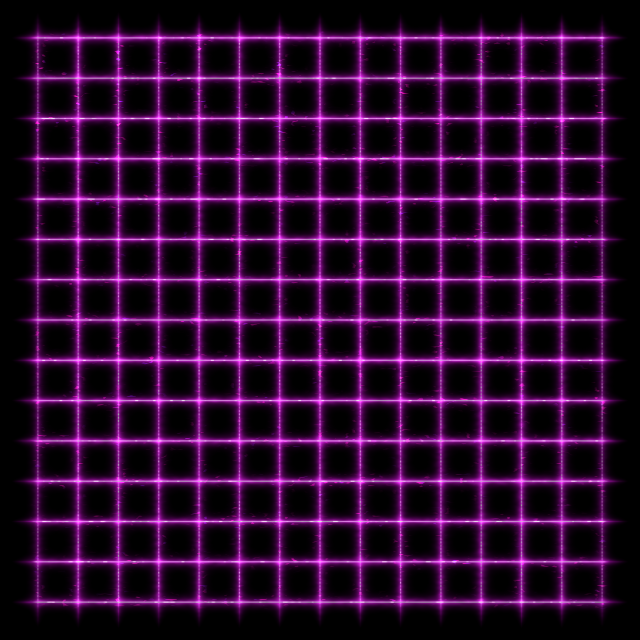
This pattern is drawn by a WebGL 2 fragment shader. Its source:

```glsl
#version 300 es
precision highp float;
// A glowing purple lattice of 15 by 15 lines on black, with tapering ends.
// Each line is an exponential halo around a thin pale core; gradient noise
// breaks the cores into beads and scatters small streaks along the lines.

#define LINES 15.0
#define MARGIN 0.0592
#define CORE_WIDTH 0.0011
#define HALO_ACROSS 0.0044
#define HALO_UPRIGHT 0.0053
#define TAPER 0.046
#define BEADS 190.0
#define STREAK_SPREAD 0.0095
#define STREAK_GAIN 0.65

uniform vec2 u_resolution;
out vec4 fragColor;

const vec3 PALE_PINK = vec3(0.90, 0.62, 0.93);
const vec3 PALE_GREEN = vec3(0.56, 0.76, 0.58);
const vec3 HOT_MAGENTA = vec3(1.0, 0.10, 0.68);
const vec3 VIOLET = vec3(0.50, 0.12, 1.0);

float hash(vec2 p) {
    vec3 q = fract(p.xyx * vec3(0.1031, 0.1030, 0.0973));
    q += dot(q, q.yzx + 33.33);
    return fract((q.x + q.y) * q.z);
}

float cornerSlope(vec2 cell, vec2 offset) {
    float angle = 6.2832 * hash(cell);
    return dot(vec2(cos(angle), sin(angle)), offset);
}

// Gradient noise, roughly -0.7 to 0.7
float gradientNoise(vec2 p) {
    vec2 i = floor(p), f = p - i;
    vec2 s = f * f * f * (f * (f * 6.0 - 15.0) + 10.0);
    vec2 e = vec2(1.0, 0.0);
    float low = mix(cornerSlope(i, f), cornerSlope(i + e, f - e), s.x);
    float high = mix(cornerSlope(i + e.yx, f - e.yx), cornerSlope(i + 1.0, f - 1.0), s.x);
    return mix(low, high, s.y);
}

// Nearest line: x = distance to it, y = its index
vec2 nearestLine(float across) {
    float pitch = (1.0 - 2.0 * MARGIN) / (LINES - 1.0);
    float index = clamp(round((across - MARGIN) / pitch), 0.0, LINES - 1.0);
    return vec2(abs(across - MARGIN - index * pitch), index);
}

// How far a point lies beyond the outermost line
float overshoot(float along) {
    return abs(along - 0.5) - (0.5 - MARGIN);
}

float halo(float dist, float along, float width) {
    float fade = 1.0 - smoothstep(-0.012, TAPER, overshoot(along));
    return fade * exp(-dist / (width * mix(0.5, 1.0, fade)));
}

float core(float dist, float along, float pixel) {
    float width = max(CORE_WIDTH, 0.6 * pixel);
    return exp(-dist * dist / (width * width)) * (1.0 - smoothstep(-0.004, 0.012, overshoot(along)));
}

vec3 coreTint(float along, float index, float seed) {
    float drift = gradientNoise(vec2(along * 40.0, index * 7.3 + seed));
    float green = hash(vec2(index + 1.0, seed)) * 0.8 + drift * 0.9;
    return mix(PALE_PINK, PALE_GREEN, clamp(green, 0.0, 1.0));
}

void main() {
    float pixel = 1.0 / min(u_resolution.x, u_resolution.y);
    vec2 uv = (gl_FragCoord.xy - 0.5 * u_resolution) * pixel + 0.5;
    vec2 upright = nearestLine(uv.x);
    vec2 level = nearestLine(uv.y);

    // Halos, with the two outer uprights dimmer
    float outer = step(LINES * 0.5 - 0.6, abs(upright.y - 0.5 * (LINES - 1.0)));
    float uprightGain = mix(0.66, 0.46, outer) * (0.92 + 0.16 * hash(vec2(upright.y, 3.0)));
    float levelGain = 0.72 + 0.12 * hash(vec2(level.y, 8.0));
    float flicker = 1.0 + 0.3 * gradientNoise(uv * vec2(70.0, 150.0));
    float glow = uprightGain * halo(upright.x, uv.y, HALO_UPRIGHT)
               + levelGain * halo(level.x, uv.x, HALO_ACROSS);
    glow = max(glow * flicker - 0.012, 0.0);
    vec3 color = vec3(0.96 * glow, 0.20 * glow * glow, glow);

    // Streaks: short level dashes close to the lines, denser on the upper uprights
    float nearUpright = exp(-pow(upright.x / STREAK_SPREAD, 2.0)) * (0.7 + 0.6 * smoothstep(0.6, 0.95, uv.y));
    float nearLevel = 0.75 * exp(-pow(level.x / STREAK_SPREAD, 2.0));
    float patches = smoothstep(-0.2, 0.4, gradientNoise(uv * 23.0 + 5.0));
    float streak = smoothstep(0.22, 0.48, gradientNoise(uv * vec2(95.0, 230.0) + 41.0));
    float inside = 1.0 - smoothstep(-0.004, 0.015, max(overshoot(uv.x), overshoot(uv.y)));
    float hue = smoothstep(0.0, 0.35, gradientNoise(uv * 61.0 + 17.0));
    color += STREAK_GAIN * streak * patches * inside * max(nearUpright, nearLevel)
           * mix(HOT_MAGENTA, VIOLET, hue);

    // Upright cores: beaded and uneven
    float bead = 0.65 + 0.35 * cos(6.2832 * BEADS * uv.y);
    float wear = 0.62 + 0.7 * gradientNoise(vec2(upright.y * 5.7, uv.y * 120.0));
    float uprightCore = core(upright.x, uv.y, pixel) * bead * clamp(wear, 0.1, 1.0);
    color = mix(color, coreTint(uv.y, upright.y, 2.0), uprightCore * mix(0.95, 0.7, outer));

    // Level cores: nearly continuous, with white sparks
    float spark = smoothstep(0.1, 0.45, gradientNoise(vec2(uv.x * 110.0, level.y * 9.1 + 0.4)));
    float levelCore = core(level.x, uv.x, pixel) * (0.72 + 0.28 * spark);
    color = mix(color, mix(coreTint(uv.x, level.y, 6.0), vec3(1.0, 0.92, 1.0), 0.7 * spark), levelCore);

    fragColor = vec4(min(color, 1.0), 1.0);
}
```
